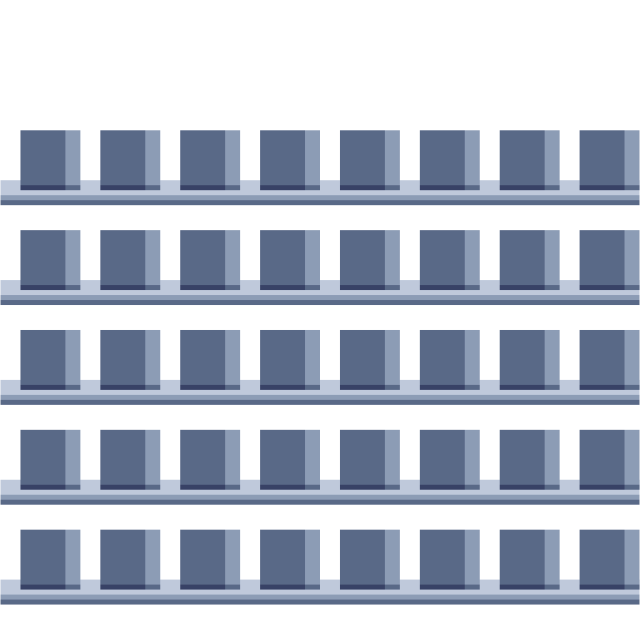
A three.js fragment shader for this pattern:

```glsl
varying vec2 vUv;

// Antialiased step: 0 below the edge, 1 above it
float rise(float x, float edge, float width) {
  return clamp((x - edge) / width + 0.5, 0.0, 1.0);
}

float band(float x, float low, float high, float width) {
  return rise(x, low, width) - rise(x, high, width);
}

void main() {
  vec3 white = vec3(1.0);
  vec3 pale = vec3(0.75, 0.79, 0.86);
  vec3 steel = vec3(0.55, 0.61, 0.71);
  vec3 slate = vec3(0.35, 0.41, 0.53);
  vec3 navy = vec3(0.22, 0.26, 0.40);

  // 128 units across, with a hairline margin
  vec2 p = (vUv - 0.5) * 128.2 + 64.0;
  vec2 w = max(fwidth(p), vec2(0.0001));

  // Cells of 16 by 20 units, wrapped inside the gaps
  vec2 cell = vec2(mod(p.x - 2.0, 16.0) + 2.0, mod(p.y - 4.5, 20.0) - 2.5);
  float rows = step(4.5, p.y) * step(p.y, 104.5);

  // Shelf: two lip stripes below a pale top
  vec3 shelf = mix(slate, steel, rise(cell.y, 1.0, w.y));
  shelf = mix(shelf, pale, rise(cell.y, 2.0, w.y));
  float shelfMask = band(cell.y, 0.0, 5.0, w.y) * band(p.x, 0.0, 128.0, w.x);
  vec3 color = mix(white, shelf, shelfMask * rows);

  // Block: front and lit side, both darker along the base
  float side = rise(cell.x, 13.0, w.x);
  vec3 base = mix(navy, slate, side);
  vec3 body = mix(slate, steel, side);
  vec3 block = mix(base, body, rise(cell.y, 4.0, w.y));
  float blockMask = band(cell.x, 4.0, 16.0, w.x) * band(cell.y, 3.0, 15.0, w.y);
  color = mix(color, block, blockMask * rows * step(2.0, p.x));

  gl_FragColor = vec4(color, 1.0);
}
```
